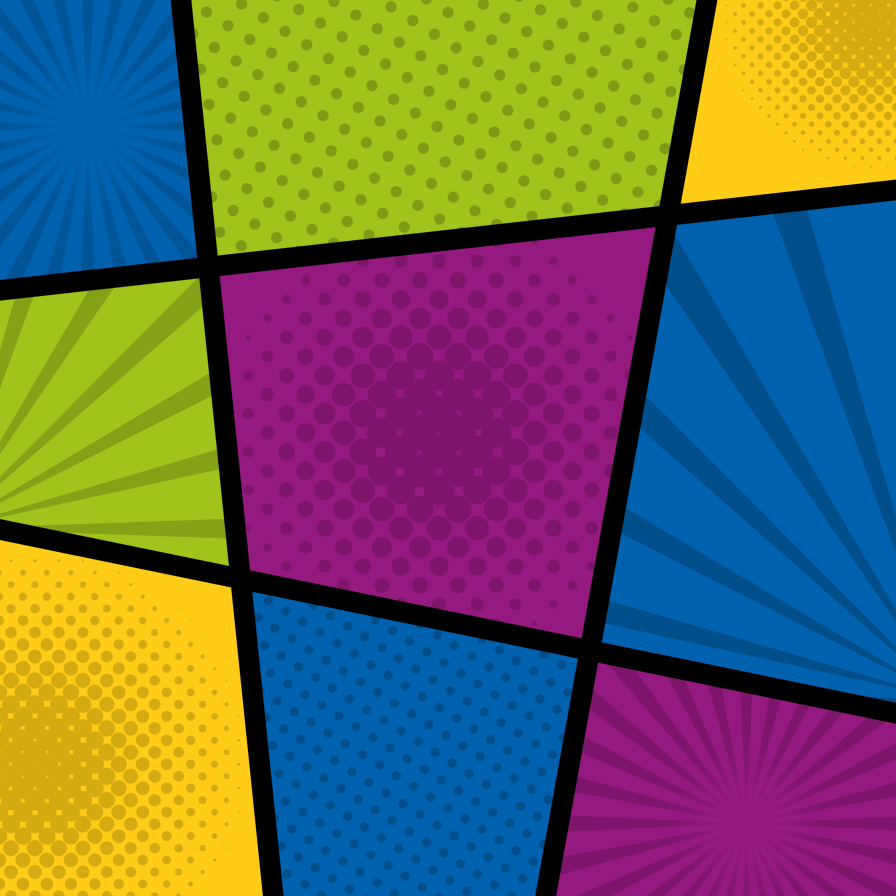
A Shadertoy shader for this background:

```glsl
// Nine comic-book panels split by four slanted black bars.
// Signed distances to the bars choose the panel; each panel is shaded with
// rays, a regular dot screen, or a halftone whose dots shrink outwards.

const float TAU = 6.2831853;

// Antialiased coverage of the region where the distance is negative
float cover(float dist) {
    float px = 0.75 / iResolution.y;
    return smoothstep(px, -px, dist);
}

mat2 rotation(float angle) {
    float c = cos(angle), s = sin(angle);
    return mat2(c, s, -s, c);
}

// Signed distance to the line a-b, positive on its left
float side(vec2 p, vec2 a, vec2 b) {
    vec2 t = normalize(b - a);
    return dot(p - a, vec2(-t.y, t.x));
}

// Wedges spreading from a centre; duty is the dark share of each period
float rays(vec2 p, vec2 centre, float count, float phase, float duty) {
    vec2 d = p - centre;
    float turn = atan(d.y, d.x) / TAU * count + phase;
    float offAxis = abs(fract(turn + 0.5) - 0.5) - 0.5 * duty;
    return cover(offAxis * TAU * length(d) / count);
}

// Full sunburst, melting into the panel colour at its centre
float burst(vec2 p, vec2 centre, float count) {
    return rays(p, centre, count, 0.0, 0.4)
         * smoothstep(0.0, 0.11, length(p - centre));
}

// Equal dots on a tilted square grid
float dots(vec2 p, float pitch, float angle, float radius) {
    vec2 cell = fract(rotation(angle) * p / pitch) - 0.5;
    return cover((length(cell) - radius) * pitch);
}

// Diagonal grid of dots that merge at the centre and vanish near the reach
float halftone(vec2 p, vec2 centre, float pitch, float reach) {
    vec2 q = rotation(TAU / 8.0) * (p - centre) / pitch;
    vec2 dotCentre = floor(q) + 0.5;
    float falloff = length(dotCentre) * pitch / reach;
    float radius = 0.71 * (1.0 - falloff) * smoothstep(0.88, 0.74, falloff);
    return cover((length(q - dotCentre) - radius) * pitch)
         * step(0.02, radius);
}

void mainImage(out vec4 fragColor, in vec2 fragCoord) {
    vec2 p = fragCoord / iResolution.xy;

    const vec3 blue   = vec3(0.00, 0.385, 0.685);
    const vec3 purple = vec3(0.58, 0.10, 0.50);
    const vec3 green  = vec3(0.63, 0.77, 0.11);
    const vec3 yellow = vec3(1.00, 0.80, 0.09);

    // Dividing bars
    float left  = side(p, vec2(0.202, 1.0), vec2(0.305, 0.0));
    float right = side(p, vec2(0.789, 1.0), vec2(0.609, 0.0));
    float upper = side(p, vec2(0.0, 0.676), vec2(1.0, 0.788));
    float lower = side(p, vec2(0.0, 0.409), vec2(1.0, 0.204));

    vec3 colour;
    float shade;

    if (upper > 0.0) {            // top row
        if (left < 0.0) {
            colour = blue;
            shade = 0.65 * burst(p, vec2(0.098, 0.859), 28.0);
        } else if (right < 0.0) {
            colour = green;
            shade = dots(p, 0.0286, 0.56, 0.22);
        } else {
            colour = yellow;
            shade = 0.8 * halftone(p, vec2(0.972, 0.975), 0.0134, 0.2);
        }
    } else if (lower > 0.0) {     // middle row
        if (left < 0.0) {
            colour = green;
            shade = 0.85 * rays(p, vec2(-0.057, 0.410), 25.0, 0.0, 0.28);
        } else if (right < 0.0) {
            colour = purple;
            shade = 0.75 * halftone(p, vec2(0.490, 0.517), 0.0301, 0.3);
        } else {
            colour = blue;
            shade = rays(p, vec2(1.059, 0.219), 25.0, 0.5, 0.26);
        }
    } else {                      // bottom row
        if (left < 0.0) {
            colour = yellow;
            shade = 0.8 * halftone(p, vec2(0.039, 0.147), 0.0189, 0.285);
        } else if (right < 0.0) {
            colour = blue;
            shade = dots(p, 0.0225, 0.56, 0.23);
        } else {
            colour = purple;
            shade = 0.75 * burst(p, vec2(0.833, 0.081), 28.0);
        }
    }
    colour *= 1.0 - 0.21 * shade;

    // Black bars over the panel seams
    float bar = min(min(abs(left), abs(right)), min(abs(upper), abs(lower)));
    colour *= 1.0 - cover(bar - 0.0115);

    fragColor = vec4(colour, 1.0);
}
```
